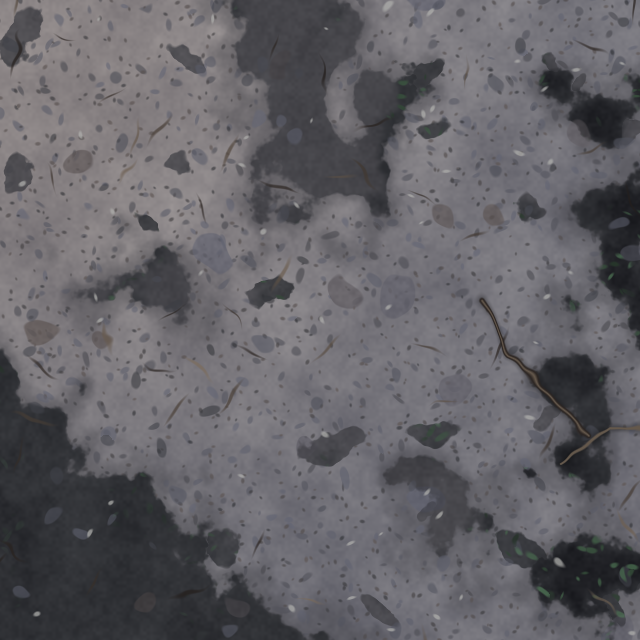
A three.js fragment shader for this texture:

```glsl
// Damp, trodden mud seen from above: pale lilac-grey soil, a dark puddle edge,
// ragged wet patches, pebbles, straw, moss and one forked twig.
// Warped distance fields shape the wet areas; hashed cells scatter the debris.

varying vec2 vUv;

const vec3 SOIL = vec3(0.395, 0.388, 0.418);
const vec3 PALE_SOIL = vec3(0.565, 0.552, 0.565);
const vec3 DAMP = vec3(0.275, 0.273, 0.292);
const vec3 WET = vec3(0.190, 0.196, 0.212);
const vec3 MIRE = vec3(0.125, 0.128, 0.145);
const vec3 STONE_BROWN = vec3(0.37, 0.335, 0.325);
const vec3 STONE_BLUE = vec3(0.39, 0.40, 0.46);
const vec3 BARK = vec3(0.17, 0.145, 0.135);
const vec3 STRAW = vec3(0.49, 0.43, 0.37);
const vec3 MOSS = vec3(0.25, 0.37, 0.27);
const vec3 CHIP = vec3(0.68, 0.68, 0.67);
const float RAGGED = 0.17;   // how far noise moves the wet edges
const float EDGE = 0.0016;   // softness of debris outlines

vec3 hash3(vec2 p) {
  vec3 q = fract(vec3(p.xyx) * vec3(0.1031, 0.1030, 0.0973));
  q += dot(q, q.yxz + 33.33);
  return fract((q.xxy + q.yzz) * q.zyx);
}

float noise(vec2 p) {
  vec2 i = floor(p), f = fract(p);
  f = f * f * (3.0 - 2.0 * f);
  return mix(mix(hash3(i).x, hash3(i + vec2(1, 0)).x, f.x),
             mix(hash3(i + vec2(0, 1)).x, hash3(i + vec2(1, 1)).x, f.x), f.y);
}

float fbm(vec2 p) {
  float sum = 0.0, amp = 0.5;
  for (int i = 0; i < 5; i++) {
    sum += amp * noise(p);
    p = mat2(1.6, 1.2, -1.2, 1.6) * p + 17.0;
    amp *= 0.5;
  }
  return sum / 0.97;
}

// Signed distance, roughly, to an upright ellipse
float patchAt(vec2 p, vec2 centre, vec2 radii) {
  return (length((p - centre) / radii) - 1.0) * min(radii.x, radii.y);
}

float segment(vec2 p, vec2 a, vec2 b) {
  vec2 ab = b - a;
  return length(p - a - ab * clamp(dot(p - a, ab) / dot(ab, ab), 0.0, 1.0));
}

// Coverage below distance zero, softened by w
float fill(float d, float w) { return 1.0 - smoothstep(-w, w, d); }

// Randomly turned ellipses, one per kept cell: x = coverage, y = random tint
vec2 scatter(vec2 p, float cells, float keep, vec2 halfSize, float seed) {
  vec2 best = vec2(0.0);
  for (int j = -1; j <= 1; j++) {
    for (int i = -1; i <= 1; i++) {
      vec2 id = floor(p * cells) + vec2(i, j);
      vec3 place = hash3(id + seed), form = hash3(id + seed + 57.0);
      float turn = form.x * 3.14159;
      vec2 q = p - (id + place.xy) / cells;
      q = mat2(cos(turn), -sin(turn), sin(turn), cos(turn)) * q;
      vec2 size = halfSize * mix(0.5, 1.25, form.y);
      float cover = fill((length(q / size) - 1.0) * size.y, EDGE) * step(place.z, keep);
      if (cover > best.x) best = vec2(cover, form.z);
    }
  }
  return best;
}

void main() {
  vec2 p = vUv;
  float broad = fbm(p * 9.0 + 3.0), ragged = fbm(p * 15.0 + 40.0) - 0.5;
  float grain = noise(p * 85.0) + noise(p * 190.0) - 1.0;
  vec2 bent = p + 0.014 * (vec2(noise(p * 38.0), noise(p * 38.0 + 80.0)) - 0.5);

  // Dry soil, lighter and warmer to the upper left
  float light = 1.0 - smoothstep(0.0, 0.95, distance(p, vec2(0.05, 0.9)));
  float tone = 0.32 + 0.6 * light + 0.8 * (broad - 0.5) + 0.6 * ragged + 0.16 * grain;
  vec3 col = mix(SOIL, PALE_SOIL, tone) + vec3(0.02, 0.0, -0.02) * (light - 0.3);

  // Small marks lying in the soil
  vec2 crumb = scatter(bent, 34.0, 0.55, vec2(0.0075, 0.0045), 11.0);
  col = mix(col, mix(DAMP, STONE_BLUE, crumb.y), 0.6 * crumb.x);
  vec2 speck = scatter(p, 60.0, 0.4, vec2(0.0034, 0.0023), 23.0);
  col = mix(col, mix(WET, STONE_BROWN, speck.y), 0.65 * speck.x);

  // Wet areas: main stains, black mire, puddle, scattered spots
  float stain = patchAt(p, vec2(0.46, 0.92), vec2(0.105, 0.12));
  stain = min(stain, patchAt(p, vec2(0.50, 0.75), vec2(0.075, 0.085)));
  stain = min(stain, patchAt(p, vec2(0.59, 0.85), vec2(0.07, 0.055)));
  stain = min(stain, patchAt(p, vec2(0.70, 0.20), vec2(0.055, 0.07)));
  stain = min(stain, patchAt(p, vec2(0.23, 0.56), vec2(0.05, 0.03)));
  float mire = patchAt(p, vec2(0.97, 0.61), vec2(0.055, 0.09));
  mire = min(mire, patchAt(p, vec2(0.90, 0.39), vec2(0.05, 0.11)));
  mire = min(mire, patchAt(p, vec2(0.93, 0.10), vec2(0.06, 0.045)));
  mire = min(mire, patchAt(p, vec2(0.94, 0.84), vec2(0.055, 0.045)));
  float puddle = dot(p, vec2(0.64, 0.77)) - 0.32;
  float wobble = RAGGED * ragged;
  float pool = min(puddle, mire) + wobble;
  float wetEdge = min(stain + wobble, pool);
  vec2 spot = scatter(p + 0.09 * vec2(ragged, broad - 0.5), 7.0, 0.4, vec2(0.036, 0.018), 5.0);
  float wet = max(fill(wetEdge, 0.007), 0.85 * spot.x);
  float depth = max(smoothstep(0.44, 0.64, broad), fill(pool, 0.016));
  vec3 water = mix(DAMP, WET, depth);
  water = mix(water, MIRE, fill(mire + wobble + 0.012, 0.025) * smoothstep(0.28, 0.55, broad));
  water = mix(water, MIRE, 0.6 * fill(puddle + 0.06, 0.06) * smoothstep(0.4, 0.65, broad));
  water += 0.025 * grain + 0.06 * ragged;
  col = mix(col, DAMP, 0.42 * (1.0 - smoothstep(0.0, 0.06, wetEdge)));
  col = mix(col, water, wet);

  // Pebbles, dulled under water, and sparse moss in the dark hollows
  vec2 stone = scatter(bent, 7.0, 0.28, vec2(0.031, 0.022), 71.0);
  vec3 stoneCol = mix(STONE_BROWN, STONE_BLUE, stone.y) + 0.03 * grain;
  col = mix(col, stoneCol * mix(1.0, 0.72, wet), 0.7 * stone.x);
  vec2 gravel = scatter(bent, 19.0, 0.28, vec2(0.012, 0.008), 93.0);
  col = mix(col, mix(WET, STONE_BLUE, gravel.y), 0.55 * gravel.x);
  vec2 moss = scatter(bent, 48.0, 0.5, vec2(0.008, 0.0035), 131.0);
  float hollow = wet * smoothstep(0.5, 0.62, broad) * (1.0 - 0.75 * fill(puddle, 0.03));
  col = mix(col, MOSS * (0.5 + 0.8 * moss.y), 0.75 * moss.x * hollow);

  // Straw, bark slivers and a few bright chips
  vec2 sliver = scatter(bent, 13.0, 0.32, vec2(0.022, 0.0024), 151.0);
  col = mix(col, mix(BARK, STRAW, sliver.y * sliver.y) * mix(1.0, 0.8, wet), 0.75 * sliver.x);
  vec2 chip = scatter(bent, 21.0, 0.1, vec2(0.006, 0.003), 173.0);
  col = mix(col, CHIP, 0.75 * chip.x);

  // Forked twig with a soft shadow and a lit upper edge
  float twig = min(segment(bent, vec2(0.748, 0.534), vec2(0.80, 0.448)),
                   segment(bent, vec2(0.80, 0.448), vec2(0.917, 0.318)));
  float fork = min(segment(bent, vec2(0.877, 0.275), vec2(0.95, 0.335)),
                   segment(bent, vec2(0.95, 0.335), vec2(1.02, 0.326)));
  col *= 1.0 - 0.3 * fill(min(twig, fork) - 0.006, 0.006);
  col = mix(col, BARK, fill(twig - 0.0036, EDGE));
  col = mix(col, STRAW * 0.8, fill(min(twig + 0.001, fork) - 0.0022, EDGE));

  gl_FragColor = vec4(clamp(col, 0.0, 1.0), 1.0);
}
```
